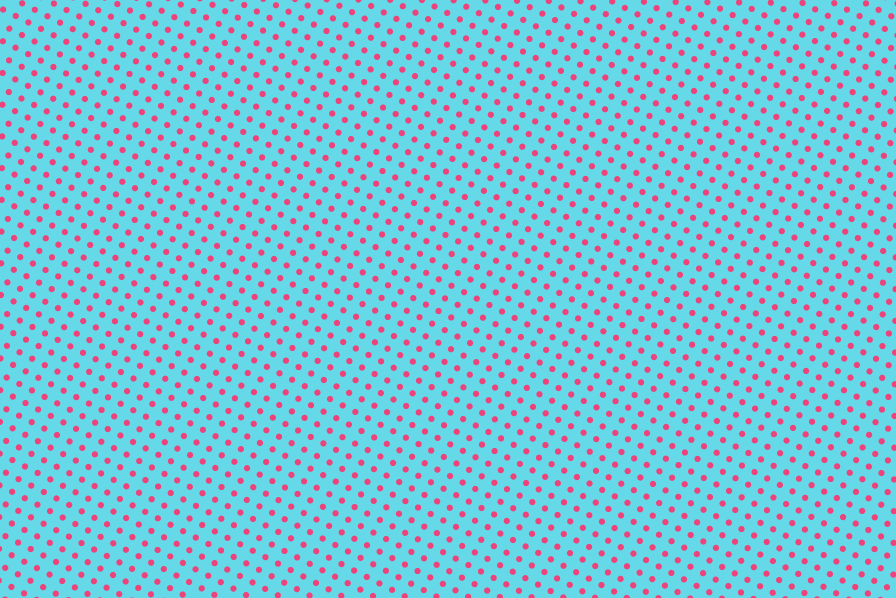
Write a Shadertoy shader that draws this pattern.

```glsl
// Small pink polka dots on a flat turquoise ground.
// A square grid hung from the top left corner is turned by a fixed angle;
// each cell holds one centred disc with a pixel-wide soft edge.

#define CELLS_ACROSS 63.16                  // cell widths along the canvas width
#define TILT_DEGREES 27.0                   // clockwise turn of the grid
#define DOT_RADIUS   0.218                  // in cell widths
#define GROUND_COLOR vec3(0.40, 0.85, 0.91)
#define DOT_COLOR    vec3(0.93, 0.26, 0.48)

mat2 rotation(float angle) {
    float c = cos(angle), s = sin(angle);
    return mat2(c, s, -s, c);
}

// Signed distance to the disc in the middle of the current cell
float dotDistance(vec2 gridPos) {
    return length(fract(gridPos) - 0.5) - DOT_RADIUS;
}

void mainImage(out vec4 fragColor, in vec2 fragCoord) {
    // Grid coordinates, one unit per cell, measured from the top left
    float cellsPerPixel = CELLS_ACROSS / iResolution.x;
    vec2 fromCorner = (fragCoord - vec2(0.0, iResolution.y)) * cellsPerPixel;
    vec2 gridPos = rotation(radians(TILT_DEGREES)) * fromCorner;

    // Disc coverage over one pixel
    float coverage = clamp(0.5 - dotDistance(gridPos) / cellsPerPixel, 0.0, 1.0);

    fragColor = vec4(mix(GROUND_COLOR, DOT_COLOR, coverage), 1.0);
}
```
